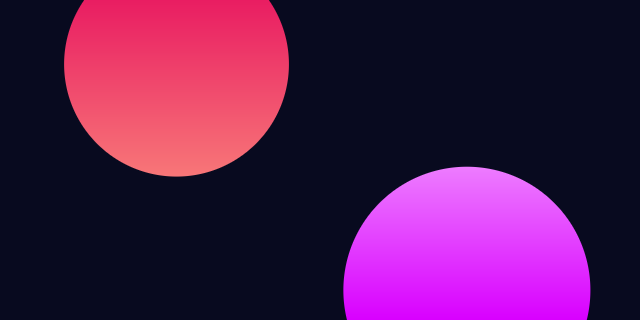
Give the GLSL for this background, as a WebGL 2 fragment shader.

```glsl
#version 300 es
precision highp float;

uniform vec2 u_resolution;
out vec4 fragColor;

// Antialiased coverage of a disc
float discMask(vec2 p, vec2 center, float radius) {
    float pixel = 1.0 / u_resolution.y;
    return clamp(0.5 - (length(p - center) - radius) / pixel, 0.0, 1.0);
}

// Vertical gradient between two heights
vec3 verticalGradient(float y, float low, float high, vec3 lowColor, vec3 highColor) {
    return mix(lowColor, highColor, clamp((y - low) / (high - low), 0.0, 1.0));
}

void main() {
    // Canvas height is one unit; x stays centered for any aspect ratio
    vec2 p = gl_FragCoord.xy / u_resolution.y;
    p.x += 1.0 - 0.5 * u_resolution.x / u_resolution.y;

    vec3 color = vec3(0.033, 0.040, 0.122);

    // Coral disc, cut by the top edge
    vec3 coral = verticalGradient(p.y, 0.448, 1.0, vec3(0.97, 0.465, 0.47), vec3(0.914, 0.113, 0.384));
    color = mix(color, coral, discMask(p, vec2(0.5516, 0.7995), 0.3513));

    // Violet disc, cut by the bottom edge
    vec3 violet = verticalGradient(p.y, 0.0, 0.479, vec3(0.85, 0.0, 1.0), vec3(0.93, 0.485, 1.0));
    color = mix(color, violet, discMask(p, vec2(1.459, 0.093), 0.386));

    fragColor = vec4(color, 1.0);
}
```
